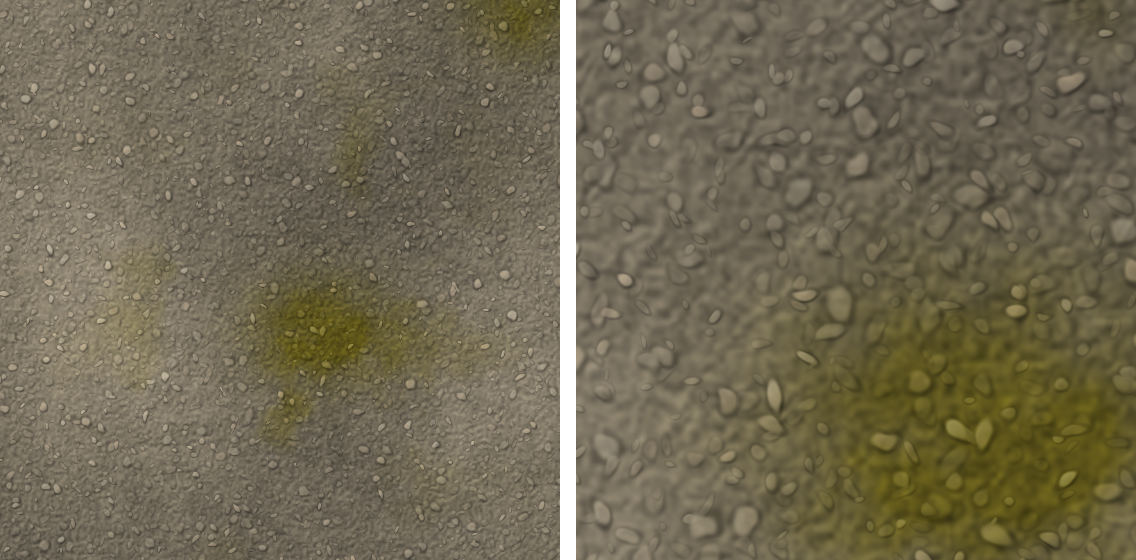
Left: the whole. Right: its middle third, enlarged.
A WebGL 2 fragment shader for this texture:

```glsl
#version 300 es
precision highp float;

uniform vec2 u_resolution;
out vec4 fragColor;

#define COARSE_GRAINS 35.0
#define FINE_GRAINS 54.0
#define GRIT_SCALE 165.0
#define GRIT_DEPTH 0.26
#define EDGE_WOBBLE 0.0045
#define STONE vec3(0.470, 0.437, 0.375)
#define PEBBLE vec3(0.735, 0.680, 0.590)
#define MOSS vec3(0.88, 0.86, 0.22)
#define SHADOW_DIR vec2(0.6, -0.8)

float hash(vec2 p) {
    vec3 q = fract(p.xyx * vec3(0.1031, 0.1030, 0.0973));
    q += dot(q, q.yzx + 33.33);
    return fract((q.x + q.y) * q.z);
}

float noise(vec2 p) {
    vec2 i = floor(p), f = fract(p);
    f = f * f * (3.0 - 2.0 * f);
    return mix(mix(hash(i), hash(i + vec2(1, 0)), f.x),
               mix(hash(i + vec2(0, 1)), hash(i + vec2(1, 1)), f.x), f.y);
}

float fbm(vec2 p) {
    float sum = 0.0, amp = 0.5;
    for (int i = 0; i < 4; i++) {
        sum += amp * noise(p);
        p = mat2(1.6, 1.2, -1.2, 1.6) * p + 17.3;
        amp *= 0.5;
    }
    return sum / 0.9375;
}

// Soft elliptical spot
float glow(vec2 p, vec2 center, vec2 radius) {
    vec2 q = (p - center) / radius;
    return exp(-dot(q, q));
}

// Scattered pebbles: x = bright face, y = dark rim
vec2 pebbles(vec2 p, float seed) {
    vec2 cell = floor(p), result = vec2(0.0);
    for (int y = -1; y <= 1; y++)
    for (int x = -1; x <= 1; x++) {
        vec2 id = cell + vec2(x, y);
        vec2 key = id + seed;
        if (hash(key + 91.7) > 0.8) continue;
        vec2 offset = p - id - vec2(hash(key + 11.3), hash(key + 47.9));
        float angle = 6.2832 * hash(key + 5.1);
        float c = cos(angle), s = sin(angle);
        float len = mix(0.14, 0.34, hash(key + 23.5));
        vec2 size = len * vec2(1.0, mix(0.4, 0.85, hash(key + 71.1)));
        float k = length(mat2(c, -s, s, c) * offset / size);
        float side = dot(offset / max(length(offset), 0.001), SHADOW_DIR);
        float shine = mix(0.12, 1.0, pow(hash(key + 37.7), 1.6));
        float face = (1.0 - smoothstep(0.65, 1.15, k)) * shine;
        face *= 0.85 - 0.3 * side * min(k, 1.0);
        float band = (k - 1.25) / 0.33;
        float rim = exp(-band * band) * (0.4 + 0.6 * max(side, 0.0));
        result = max(result, vec2(face, rim * mix(0.6, 1.0, shine)));
    }
    return result;
}

void main() {
    vec2 p = gl_FragCoord.xy / u_resolution.y;

    // Broad uneven light
    float light = 0.90 + 0.20 * (fbm(p * 5.0 + 3.0) - 0.5);
    light += 0.27 * glow(p, vec2(0.10, 0.52), vec2(0.22, 0.30));
    light += 0.15 * glow(p, vec2(0.27, 0.27), vec2(0.22, 0.20));
    light += 0.24 * glow(p, vec2(0.96, 0.36), vec2(0.24, 0.27));
    light += 0.13 * glow(p, vec2(0.05, 0.98), vec2(0.20, 0.18));
    light += 0.10 * glow(p, vec2(0.55, 0.95), vec2(0.15, 0.15));
    light -= 0.07 * glow(p, vec2(0.70, 0.66), vec2(0.22, 0.18));

    // Fine embossed grit
    vec2 g = p * GRIT_SCALE;
    g += 1.2 * vec2(noise(g * 0.4), noise(g * 0.4 + 31.0));
    float relief = noise(g) - noise(g + vec2(0.45, -0.6));
    float speckle = noise(p * GRIT_SCALE * 1.5 + 9.0) - 0.5;
    float mottling = fbm(p * 38.0) - 0.5;
    float tone = light + GRIT_DEPTH * relief + 0.16 * speckle + 0.20 * mottling;
    vec3 color = STONE * tone;

    // Pebbles with irregular outlines
    vec2 wobble = vec2(noise(p * 100.0), noise(p * 100.0 + 57.0)) - 0.5;
    vec2 q = p + EDGE_WOBBLE * wobble;
    vec2 coarse = pebbles(q * COARSE_GRAINS, 13.0);
    vec2 fine = pebbles(q * FINE_GRAINS + 0.37, 205.0) * vec2(0.55, 0.65);
    vec2 grain = max(coarse, fine);
    float warmth = noise(p * 45.0 + 80.0) - 0.5;
    vec3 pebbleColor = PEBBLE * (0.32 + 0.68 * light) * (1.0 + 0.08 * warmth * vec3(1, 0, -1));
    color *= 1.0 - 0.34 * grain.y * (1.0 - grain.x);
    color = mix(color, pebbleColor, 0.85 * grain.x);

    // Moss stain: solid hearts and thin broken patches
    float patches = smoothstep(0.46, 0.72, fbm(p * 8.0 + 4.0));
    float moss = 0.85 * glow(p, vec2(0.57, 0.41), vec2(0.115, 0.095));
    moss += 0.75 * glow(p, vec2(0.93, 0.99), vec2(0.10, 0.09));
    moss += 0.60 * patches * glow(p, vec2(0.54, 0.44), vec2(0.27, 0.33));
    moss *= 0.55 + 0.9 * fbm(p * 30.0 + 12.0);
    moss = clamp(moss, 0.0, 0.9) * (1.0 - 0.35 * grain.x);
    color *= mix(vec3(1.0), MOSS, moss);

    fragColor = vec4(clamp(color, 0.0, 1.0), 1.0);
}
```
